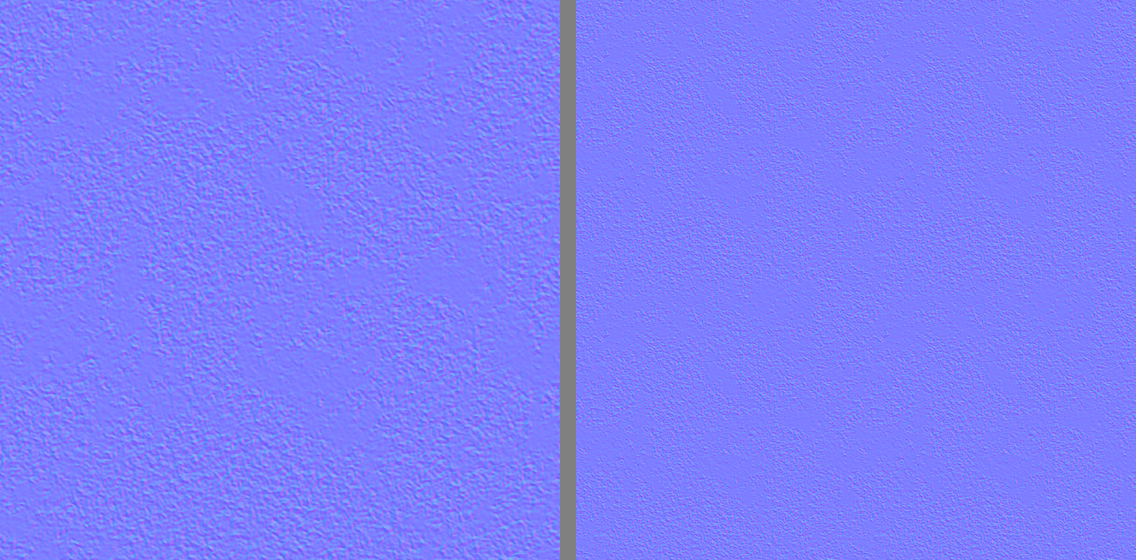
Left, the tile; right, the same tile 2 across and 2 down.
Give the GLSL for this texture map, as a WebGL 1 fragment shader.

```glsl
precision highp float;
// Tileable normal map of rough stucco: dense slanted flecks broken by smoother patches.

uniform vec2 u_resolution;

#define FLECK_CELLS 100.0   // flecks along each side
#define FLECK_SIZE vec2(0.40, 0.19) // length and width in cells
#define FLECK_ANGLE 0.45    // mean direction, radians
#define ANGLE_SPREAD 1.3
#define RELIEF 0.00155      // height of a full fleck
#define SMOOTH_RELIEF 0.22  // share of the relief left in smooth patches
#define PATCH_LOW -0.42
#define PATCH_HIGH 0.16
#define SLOPE_LIMIT 0.45    // steepest face
#define SLOPE_SKEW 0.35     // steepens faces turned up and right
#define FLAT_TILT vec2(-0.016, -0.012) // slight lean of flat ground
#define SAMPLE_STEP 0.0008

vec3 hash3(vec2 cell) {
  vec3 h = fract(cell.xyx * vec3(0.1031, 0.1030, 0.0973));
  h += dot(h, h.yxz + 33.33);
  return fract((h.xxy + h.yzz) * h.zyx);
}

// Gradient at a lattice corner, wrapped to the period
float cornerSlope(vec2 corner, vec2 offset, float period) {
  vec2 wrapped = mod(corner, period) + period * 1.7;
  float angle = 6.28318 * hash3(wrapped).x;
  return dot(vec2(cos(angle), sin(angle)), offset);
}

// Gradient noise that repeats once per canvas
float tiledNoise(vec2 uv, float period) {
  vec2 p = uv * period;
  vec2 i = floor(p);
  vec2 f = p - i;
  vec2 w = f * f * f * (f * (f * 6.0 - 15.0) + 10.0);
  vec2 e = vec2(1.0, 0.0);
  float bottom = mix(cornerSlope(i, f, period),
                     cornerSlope(i + e.xy, f - e.xy, period), w.x);
  float top = mix(cornerSlope(i + e.yx, f - e.yx, period),
                  cornerSlope(i + e.xx, f - e.xx, period), w.x);
  return mix(bottom, top, w.y);
}

// Scattered elongated ridges and dents, one per cell
float flecks(vec2 uv) {
  vec2 p = uv * FLECK_CELLS;
  vec2 base = floor(p);
  float height = 0.0;
  for (int y = -1; y <= 1; y++) {
    for (int x = -1; x <= 1; x++) {
      vec2 cell = base + vec2(float(x), float(y));
      vec2 id = mod(cell, FLECK_CELLS);
      vec3 place = hash3(id + 11.0);
      vec3 shape = hash3(id + 203.0);
      vec2 d = p - cell - place.xy;
      float angle = FLECK_ANGLE + ANGLE_SPREAD * (2.0 * place.z - 1.0);
      vec2 along = vec2(cos(angle), sin(angle));
      vec2 q = vec2(dot(d, along), dot(d, vec2(-along.y, along.x)));
      q /= FLECK_SIZE * mix(0.85, 1.25, shape.y);
      float fade = max(0.0, 1.0 - dot(d, d));
      height += (2.0 * shape.x - 0.95) * exp(-0.5 * dot(q, q)) * fade;
    }
  }
  return height;
}

float surfaceHeight(vec2 uv) {
  float grain = 0.65 * tiledNoise(uv, 150.0) + 0.5 * tiledNoise(uv, 77.0);
  return RELIEF * (flecks(uv) + grain);
}

// 0 in smooth patches, 1 in rough ground
float roughness(vec2 uv) {
  float n = 0.65 * tiledNoise(uv, 4.0) + 0.5 * tiledNoise(uv, 9.0)
          + 0.55 * tiledNoise(uv, 19.0) + 0.5 * tiledNoise(uv, 40.0);
  return smoothstep(PATCH_LOW, PATCH_HIGH, n);
}

void main() {
  vec2 uv = gl_FragCoord.xy / u_resolution;

  // Slope by central differences
  vec2 e = vec2(SAMPLE_STEP, 0.0);
  vec2 slope = vec2(surfaceHeight(uv - e.xy) - surfaceHeight(uv + e.xy),
                    surfaceHeight(uv - e.yx) - surfaceHeight(uv + e.yx));
  slope *= mix(SMOOTH_RELIEF, 1.0, roughness(uv)) / (2.0 * SAMPLE_STEP);
  slope /= sqrt(1.0 + dot(slope, slope) / (SLOPE_LIMIT * SLOPE_LIMIT));

  // Tilt and encode the normal
  vec2 tilt = slope + SLOPE_SKEW * slope * slope + FLAT_TILT;
  vec3 normal = normalize(vec3(tilt, 1.0));
  gl_FragColor = vec4(0.5 + 0.5 * normal, 1.0);
}
```
